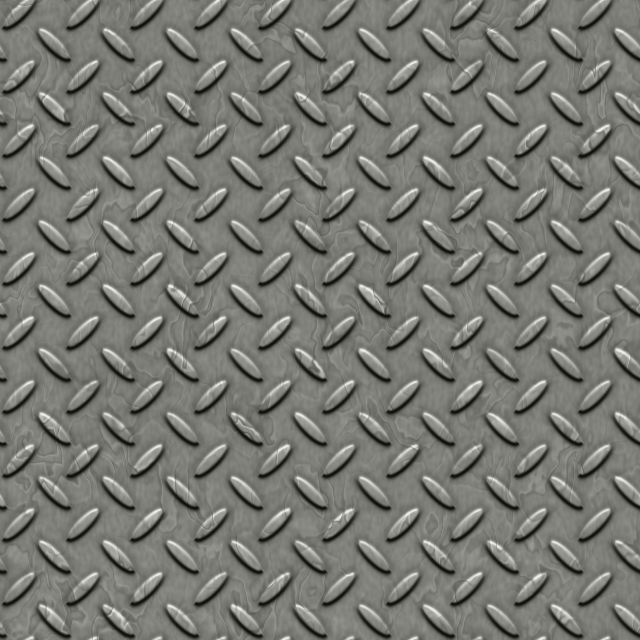
Write a WebGL 1 fragment shader that draws this texture.

```glsl
precision highp float;
// Steel tread plate: a 10 by 10 grid of raised lozenges leaning alternately
// right and left, each an ellipse with a bevel lit from above, over rolled
// metal whose fine grain follows the contours of warped, wrapping noise.

uniform vec2 u_resolution;

#define REPEATS 10.0              // cells across and down
#define RADII vec2(0.335, 0.105)  // lozenge half length and half width, in cells
#define BEVEL 0.036               // width of the lit edge, in cells
#define GRAIN_CELLS vec2(14.0, 8.0)
#define GRAIN_LINES 30.0          // density of the contour lines
#define GRAIN_DEPTH 0.055
#define STEEL vec3(0.51, 0.51, 0.49)
#define SHADOW vec3(0.06, 0.06, 0.04)
#define GLINT vec3(0.93, 0.93, 0.90)

float hash(vec2 p) {
  return fract(sin(dot(p, vec2(127.1, 311.7))) * 43758.5);
}

vec2 gradientAt(vec2 cell, vec2 period) {
  float angle = 6.2832 * hash(mod(cell, period));
  return vec2(cos(angle), sin(angle));
}

// Gradient noise that wraps after a whole number of cells
float noise(vec2 p, vec2 period) {
  vec2 i = floor(p), f = p - i;
  vec2 u = f * f * f * (f * (f * 6.0 - 15.0) + 10.0);
  vec2 e = vec2(1.0, 0.0);
  float a = dot(gradientAt(i, period), f);
  float b = dot(gradientAt(i + e.xy, period), f - e.xy);
  float c = dot(gradientAt(i + e.yx, period), f - e.yx);
  float d = dot(gradientAt(i + e.xx, period), f - e.xx);
  return mix(mix(a, b, u.x), mix(c, d, u.x), u.y);
}

float fbm(vec2 uv, vec2 cells) {
  float sum = 0.0, amplitude = 0.6;
  for (int i = 0; i < 4; i++) {
    sum += amplitude * noise(uv * cells, cells);
    cells *= 2.0;
    amplitude *= 0.45;
  }
  return sum;
}

float ridge(float phase) {
  return pow(0.5 + 0.5 * sin(phase), 5.0);
}

// Light and dark engraved lines along the contours of warped noise
float grain(vec2 uv) {
  vec2 warp = vec2(fbm(uv + 0.37, GRAIN_CELLS), fbm(uv + 0.71, GRAIN_CELLS));
  float phase = GRAIN_LINES * fbm(uv + 0.06 * warp, GRAIN_CELLS);
  float strength = smoothstep(-0.35, 0.4, noise(uv * 9.0, vec2(9.0)));
  return (ridge(phase) - ridge(phase - 1.1)) * (0.3 + strength);
}

void main() {
  vec2 uv = gl_FragCoord.xy / u_resolution;

  // Rolled surface: slow mottling, fine speckle and grain
  float lines = grain(uv);
  float tone = 0.035 * fbm(uv, vec2(6.0, 4.0));
  tone += 0.05 * noise(uv * vec2(150.0, 90.0), vec2(150.0, 90.0));
  vec3 color = STEEL + tone + GRAIN_DEPTH * lines;

  // Raised lozenges: one leaning right and one leaning left per cell
  for (int k = 0; k < 2; k++) {
    float lean = 1.0 - 2.0 * float(k);
    vec2 center = k == 0 ? vec2(0.30, 0.81) : vec2(0.845, 0.31);
    vec2 grid = uv * REPEATS - center + 0.5;
    vec2 p = fract(grid) - 0.5;
    float wear = hash(mod(floor(grid), REPEATS) + 17.0 * float(k));

    // Approximate distance to the ellipse and its outward normal
    vec2 axis = vec2(lean, 1.0) * 0.7071;
    vec2 side = vec2(axis.y, -axis.x);
    vec2 q = vec2(dot(p, axis), dot(p, side)) / RADII;
    vec2 slope = q / RADII;
    float steepness = max(length(slope), 0.001);
    float d = length(q) * (length(q) - 1.0) / steepness;
    vec2 normal = slope / steepness;
    float facing = normal.x * axis.y + normal.y * side.y;

    // Worn crown, brighter toward its upper end
    float crown = 1.0 - smoothstep(-0.03, 0.01, d);
    float scuff = lines * GRAIN_DEPTH * (0.4 + 1.6 * wear * wear);
    color += crown * (0.045 + 0.3 * p.y + scuff + 0.03 * (wear - 0.5));

    // Bevel: glint on upward faces, dark edge and soft shadow below
    float lit = max(facing, 0.0);
    float shaded = smoothstep(0.0, 0.8, -facing);
    float inner = (d + 0.028) / BEVEL;
    float outer = (d - 0.004) / BEVEL;
    float halo = max(d, 0.0) / (2.2 * BEVEL);
    float glint = lit * lit * exp(-inner * inner) * (0.9 + 0.2 * wear + 0.5 * lines);
    color = mix(color, GLINT, clamp(glint, 0.0, 1.0));
    color *= 1.0 - 0.2 * exp(-halo * halo) * (1.0 - crown);
    color = mix(color, SHADOW, shaded * exp(-outer * outer));
  }

  gl_FragColor = vec4(clamp(color, 0.0, 1.0), 1.0);
}
```
